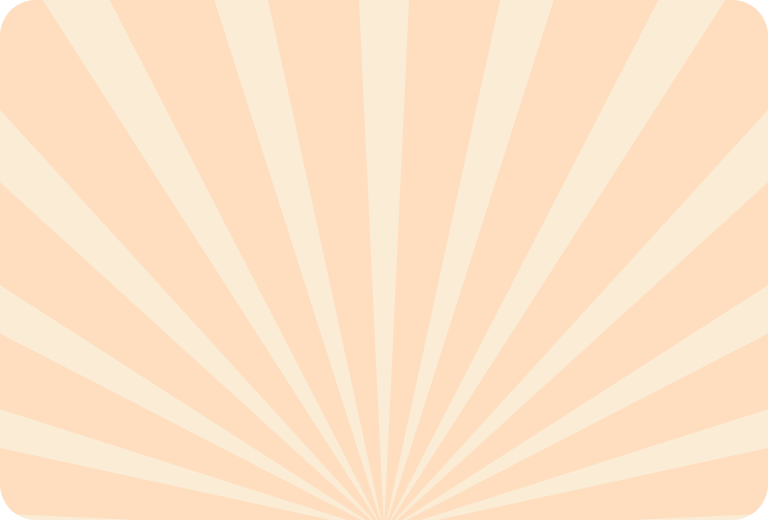
Give the GLSL for this background, as a Shadertoy shader.

```glsl
const vec3 PEACH = vec3(1.0, 0.867, 0.749);
const vec3 CREAM = vec3(0.98, 0.925, 0.835);
const vec3 PAPER = vec3(1.0);

// Coverage of a signed distance, smoothed over one pixel
float coverage(float dist, float pixel) {
    return clamp(0.5 - dist / pixel, 0.0, 1.0);
}

// Signed distance to evenly spaced rays, one of which points straight up
float rayDistance(vec2 p, vec2 origin, float spacing, float halfWidth) {
    vec2 d = p - origin;
    float angle = atan(d.x, d.y);
    float offset = abs(mod(angle + 0.5 * spacing, spacing) - 0.5 * spacing);
    return length(d) * sin(offset - halfWidth);
}

// Signed distance to a centred box with round corners
float roundedBox(vec2 p, vec2 halfSize, float radius) {
    vec2 q = abs(p) - halfSize + radius;
    return length(max(q, 0.0)) + min(max(q.x, q.y), 0.0) - radius;
}

void mainImage(out vec4 fragColor, in vec2 fragCoord) {
    // Canvas height is one unit
    float pixel = 1.0 / iResolution.y;
    vec2 p = fragCoord * pixel;
    vec2 size = vec2(iResolution.x * pixel, 1.0);

    // Sunburst fanning out from just below the lower edge
    vec2 origin = vec2(0.5 * size.x, -0.0225);
    float rays = rayDistance(p, origin, radians(15.0), radians(2.7));
    vec3 color = mix(PEACH, CREAM, coverage(rays, pixel));

    // Card with rounded corners
    float card = roundedBox(p - 0.5 * size, 0.5 * size, 0.069);
    color = mix(PAPER, color, coverage(card, pixel));

    fragColor = vec4(color, 1.0);
}
```
